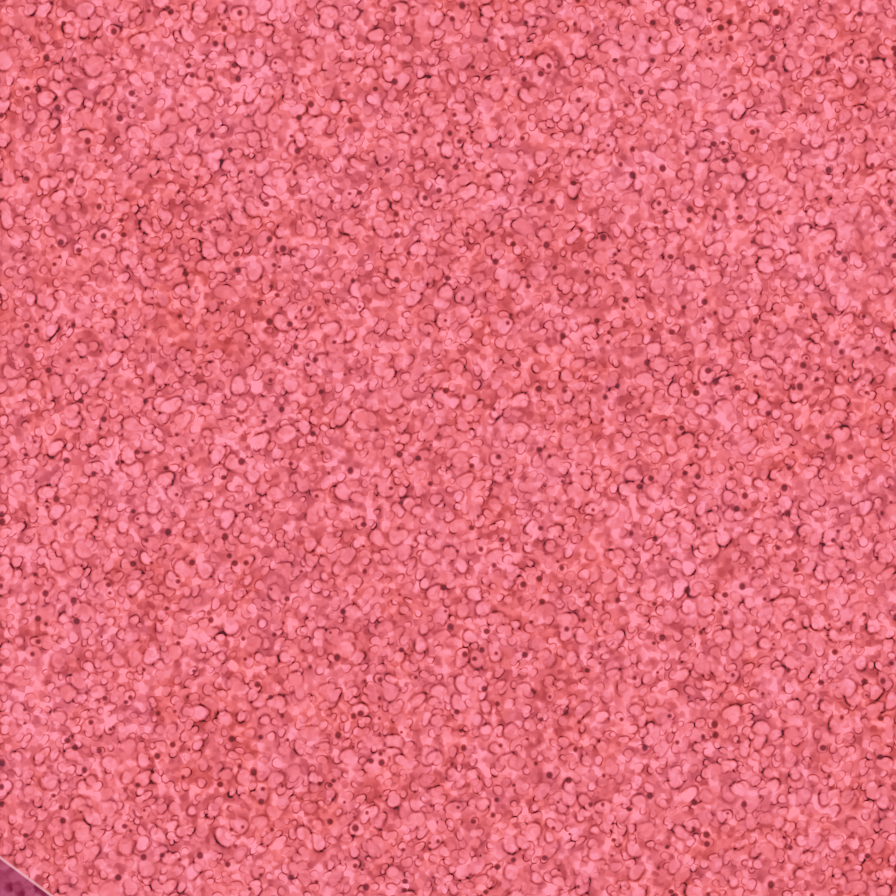
A Shadertoy shader for this texture:

```glsl
// Coral and rose granular surface: pale round grains, dark partial rims, fine specks.

const vec3 SPECK = vec3(0.36, 0.13, 0.17);
const vec3 DARK  = vec3(0.73, 0.28, 0.32);
const vec3 MID   = vec3(0.85, 0.38, 0.425);
const vec3 CORAL = vec3(0.945, 0.475, 0.52);
const vec3 PALE  = vec3(1.00, 0.59, 0.67);
const vec3 ROSE_SHIFT = vec3(-0.01, 0.02, 0.065);
const vec3 CORNER_PURPLE = vec3(0.60, 0.22, 0.37);
const vec3 CORNER_LINE   = vec3(0.95, 0.75, 0.78);

// Cells across the canvas
const float COARSE_CELLS = 54.0;
const float FINE_CELLS   = 92.0;
const float SPECK_CELLS  = 64.0;
const float MOTTLE_CELLS = 105.0;
const float DUST_CELLS   = 175.0;
const float PATCH_CELLS  = 9.0;

const float BASE_TONE   = 0.63;
const float MOTTLE_GAIN = 0.70;
const float DUST_GAIN   = 0.45;
const float RIM_DEPTH   = 0.75;
const float SPECK_SHARE = 0.16;

vec3 hash3(vec2 cell, float seed) {
    vec3 q = fract(vec3(cell.xyx) * vec3(0.1031, 0.1030, 0.0973) + seed * 0.137);
    q += dot(q, q.yxz + 33.33);
    return fract((q.xxy + q.yzz) * q.zyx);
}

// Soft cellular noise: random cell values blended by distance
float softCells(vec2 p, float seed) {
    vec2 cell = floor(p);
    float sum = 0.0, weight = 0.0;
    for (int y = -1; y <= 1; y++)
    for (int x = -1; x <= 1; x++) {
        vec2 id = cell + vec2(x, y);
        vec3 h = hash3(id, seed);
        vec2 d = p - id - h.xy;
        float w = exp(-7.0 * dot(d, d));
        sum += w * h.z;
        weight += w;
    }
    return sum / weight;
}

// Layers uneven discs over a surface of x = tone, y = rosiness
vec2 addGrains(vec2 surface, vec2 p, float seed, float density, float softness) {
    vec2 cell = floor(p);
    for (int y = -1; y <= 1; y++)
    for (int x = -1; x <= 1; x++) {
        vec2 id = cell + vec2(x, y);
        vec3 place = hash3(id, seed);
        vec3 look = hash3(id, seed + 5.0);
        if (place.z > density) continue;
        vec2 d = p - id - place.xy;
        float angle = atan(d.y, d.x);
        float turn = 6.2832 * look.y;
        float radius = mix(0.20, 0.47, look.x)
                     * (1.0 + 0.13 * sin(2.0 * angle + turn) + 0.07 * sin(3.0 * angle - turn));
        float edge = length(d) - radius;
        float body = 1.0 - smoothstep(-softness, softness, edge);
        float offset = (edge - 0.08) / 0.10;
        float rim = exp(-offset * offset) * (0.5 + 0.5 * cos(angle - turn)) * (0.4 + 0.6 * look.z);
        surface.x -= RIM_DEPTH * rim;
        surface = mix(surface, vec2(0.68 + 0.30 * look.z, 0.35 + 0.65 * look.y), 0.75 * body);
    }
    return surface;
}

// Coverage of sparse dark specks
float specks(vec2 p) {
    vec2 cell = floor(p);
    float cover = 0.0;
    for (int y = -1; y <= 1; y++)
    for (int x = -1; x <= 1; x++) {
        vec2 id = cell + vec2(x, y);
        vec3 h = hash3(id, 31.0);
        if (h.z > SPECK_SHARE) continue;
        float radius = mix(0.08, 0.24, h.z / SPECK_SHARE);
        float dist = length((p - id - h.xy) * vec2(1.0, 0.8 + 0.4 * h.x));
        cover = max(cover, 1.0 - smoothstep(radius - 0.1, radius + 0.1, dist));
    }
    return cover;
}

vec3 toneColor(float tone, float rosiness) {
    vec3 color = mix(SPECK, DARK, smoothstep(-0.55, 0.1, tone));
    color = mix(color, MID, clamp((tone - 0.08) / 0.34, 0.0, 1.0));
    color = mix(color, CORAL, clamp((tone - 0.42) / 0.30, 0.0, 1.0));
    color = mix(color, PALE, clamp((tone - 0.72) / 0.26, 0.0, 1.0));
    return color + ROSE_SHIFT * (rosiness - 0.5);
}

void mainImage(out vec4 fragColor, in vec2 fragCoord) {
    vec2 uv = fragCoord / min(iResolution.x, iResolution.y);
    vec2 warped = uv + 0.002 * sin(uv.yx * vec2(83.0, 71.0) + 2.0 * sin(uv * 37.0));

    // Mottled ground
    float patches = softCells(uv * PATCH_CELLS, 3.0) - 0.5;
    float mottle = softCells(warped * MOTTLE_CELLS, 7.0) - 0.5;
    float dust = softCells(uv * DUST_CELLS, 11.0) - 0.5;
    float tint = softCells(warped * 42.0, 13.0);
    vec2 surface = vec2(BASE_TONE + MOTTLE_GAIN * mottle + DUST_GAIN * dust,
                        0.85 * tint + 0.4 * patches);

    // Grains and specks
    surface = addGrains(surface, warped * FINE_CELLS, 17.0, 0.62, 0.16);
    surface = addGrains(surface, warped * COARSE_CELLS, 23.0, 0.48 + 0.25 * patches, 0.10);
    surface.x += 0.10 * patches + 0.15 * dust;
    surface.x = mix(surface.x, -0.4, 0.85 * specks(uv * SPECK_CELLS));
    vec3 color = toneColor(surface.x, surface.y);

    // Purple lower-left corner with a pale edge
    float corner = dot(uv - vec2(0.0, 0.043), normalize(vec2(0.043, 0.058)));
    color = mix(color, CORNER_PURPLE + 0.35 * mottle, 0.8 * (1.0 - smoothstep(-0.003, 0.003, corner)));
    color = mix(color, CORNER_LINE, 0.7 * (1.0 - smoothstep(0.0005, 0.0025, abs(corner))));

    fragColor = vec4(clamp(color, 0.0, 1.0), 1.0);
}
```
